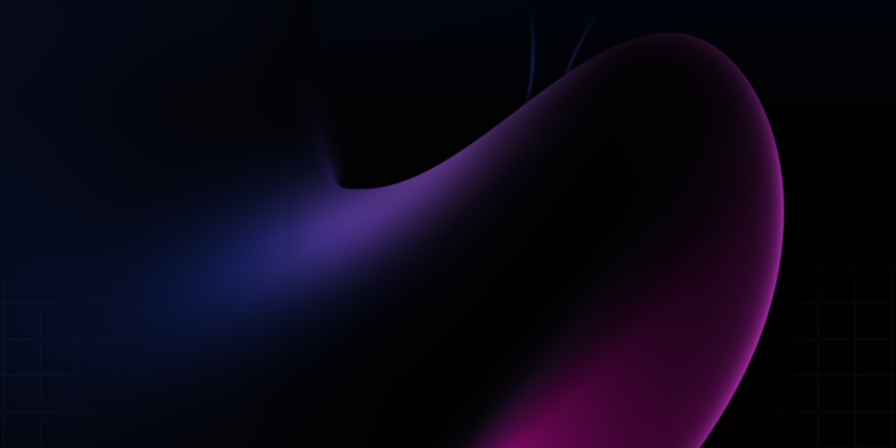
A WebGL 1 fragment shader for this background:

```glsl
precision highp float;
// Dark backdrop: a folded silk-like form with violet, blue and magenta glows over a faint grid.

uniform vec2 u_resolution;

const vec3 NIGHT   = vec3(0.010, 0.010, 0.018);
const vec3 NAVY    = vec3(0.004, 0.022, 0.075);
const vec3 BLUE    = vec3(0.020, 0.060, 0.200);
const vec3 VIOLET  = vec3(0.220, 0.115, 0.300);
const vec3 ORCHID  = vec3(0.380, 0.110, 0.400);
const vec3 MAGENTA = vec3(0.460, 0.015, 0.360);
const vec2 HEAD_CENTRE = vec2(1.497, 0.530);
const vec2 HEAD_RADII  = vec2(0.253, 0.397);

// Soft elliptical spot, rotated by angle.
float glow(vec2 p, vec2 centre, float angle, vec2 radii) {
  float c = cos(angle), s = sin(angle);
  vec2 q = p - centre;
  q = vec2(c * q.x + s * q.y, c * q.y - s * q.x) / radii;
  return exp(-dot(q, q));
}

// Thin soft line at signed offset zero.
float hairline(float offset, float width) {
  return exp(-offset * offset / (width * width));
}

// Rises from lo to hi, then falls from hi2 to end.
float span(float lo, float hi, float hi2, float end, float v) {
  return smoothstep(lo, hi, v) * (1.0 - smoothstep(hi2, end, v));
}

// Height of the upper fold, which curls up steeply at its left tip.
float foldHeight(float x) {
  float curl = clamp((0.807 - x) / 0.13, 0.0, 1.3);
  return mix(0.578, 0.927, smoothstep(0.807, HEAD_CENTRE.x, x)) + pow(curl, 5.0);
}

// Approximate depth inside the form, negative outside.
float formDepth(vec2 p) {
  float e = 0.002;
  float slope = (foldHeight(p.x + e) - foldHeight(p.x - e)) / (2.0 * e);
  float fold = (foldHeight(p.x) - p.y) / sqrt(1.0 + slope * slope);
  vec2 q = p - HEAD_CENTRE;
  if (q.y < 0.0) {
    float side = HEAD_RADII.x - 0.67 * q.y * q.y - q.x;
    return min(fold, side / sqrt(1.0 + 1.8 * q.y * q.y));
  }
  if (q.x > 0.0) {
    vec2 n = q / HEAD_RADII;
    float k = length(n);
    return k * (1.0 - k) / max(length(n / HEAD_RADII), 0.001);
  }
  return fold;
}

// Grid fading in at both lower corners.
float cornerGrid(vec2 p) {
  vec2 cell = vec2(0.0827, 0.081);
  vec2 f = abs(fract((p - vec2(0.007, 0.0)) / cell + 0.5) - 0.5) * cell;
  float lines = max(hairline(f.x, 0.002), hairline(f.y, 0.002));
  float sides = 1.0 - span(0.04, 0.36, 1.68, 1.85, p.x);
  return lines * sides * (1.0 - smoothstep(0.25, 0.52, p.y));
}

vec3 backdrop(vec2 p) {
  vec3 col = NIGHT * (1.0 - 0.5 * smoothstep(0.5, 1.6, p.x));
  col += NAVY * 0.5 * smoothstep(0.72, 1.0, p.y);
  col += NAVY * glow(p, vec2(0.0, 0.55), 0.0, vec2(0.28, 0.50));
  col += vec3(0.022, 0.024, 0.026) * cornerGrid(p);

  // Two fine strands above the fold.
  float a = p.y - 0.89, b = p.y - 0.844;
  float strandA = hairline(p.x - 1.19 + a * a, 0.004);
  float strandB = hairline(p.x - 1.268 - 0.4 * b - 0.77 * b * b, 0.004);
  col += vec3(0.07, 0.07, 0.23) * strandA * span(0.74, 0.82, 0.86, 0.985, p.y);
  col += vec3(0.07, 0.05, 0.16) * strandB * span(0.80, 0.86, 0.88, 0.985, p.y);
  return col;
}

vec3 formLight(vec2 p, float depth) {
  // Violet crest and the blue haze trailing from it.
  vec3 col = NIGHT * 0.5;
  col += VIOLET * glow(p, vec2(0.80, 0.515), 0.48, vec2(0.24, 0.105));
  col += VIOLET * 0.45 * glow(p, vec2(0.96, 0.60), 0.50, vec2(0.24, 0.06));
  col += BLUE * glow(p, vec2(0.60, 0.42), 0.46, vec2(0.32, 0.15));
  col += NAVY * 0.8 * glow(p, vec2(0.32, 0.32), 0.4, vec2(0.45, 0.26));
  float crest = span(0.78, 1.05, 1.15, 1.45, p.x);
  col += VIOLET * 0.9 * crest * exp(-max(depth, 0.0) / 0.032);

  // Magenta pool behind a slanted inner crease.
  float crease = dot(p - vec2(1.055, 0.0), vec2(0.775, -0.632));
  float pool = exp(-length((p - vec2(1.15, 0.0)) * vec2(2.6, 3.0)));
  col += MAGENTA * pool * smoothstep(-0.03, 0.09 + 0.25 * p.y, crease);
  col += VIOLET * 0.35 * pool * hairline(crease - 0.01, 0.045);

  // Lit rim around the head.
  float rim = smoothstep(1.33, 1.70, p.x) * (1.0 - 0.7 * smoothstep(0.55, 0.92, p.y));
  float d = max(depth, 0.0);
  col += rim * (ORCHID * exp(-d / 0.018) + vec3(0.13, 0.022, 0.12) * exp(-d / 0.10));
  col += vec3(0.05, 0.02, 0.06) * smoothstep(1.2, 1.5, p.x) * exp(-d / 0.03);
  return col;
}

void main() {
  vec2 p = gl_FragCoord.xy / u_resolution * vec2(2.0, 1.0);
  float depth = formDepth(p);
  float softness = 0.003 + 0.4 * max(0.0, 0.755 - p.x);
  float inside = smoothstep(-softness, softness, depth);
  vec3 behind = backdrop(p);
  vec3 light = formLight(p, depth);

  // Left of the tip the form melts into the backdrop.
  light += behind * (1.0 - smoothstep(0.45, 0.9, p.x));
  vec3 col = mix(behind, light, inside);

  // Small plume rising from the tip.
  float rise = p.y - 0.585;
  float plume = hairline(p.x - 0.752 + 0.27 * rise, 0.012 + 0.16 * max(rise, 0.0));
  col += vec3(0.10, 0.06, 0.22) * plume * smoothstep(-0.01, 0.03, rise) * exp(-max(rise, 0.0) * 14.0);
  gl_FragColor = vec4(col, 1.0);
}
```
